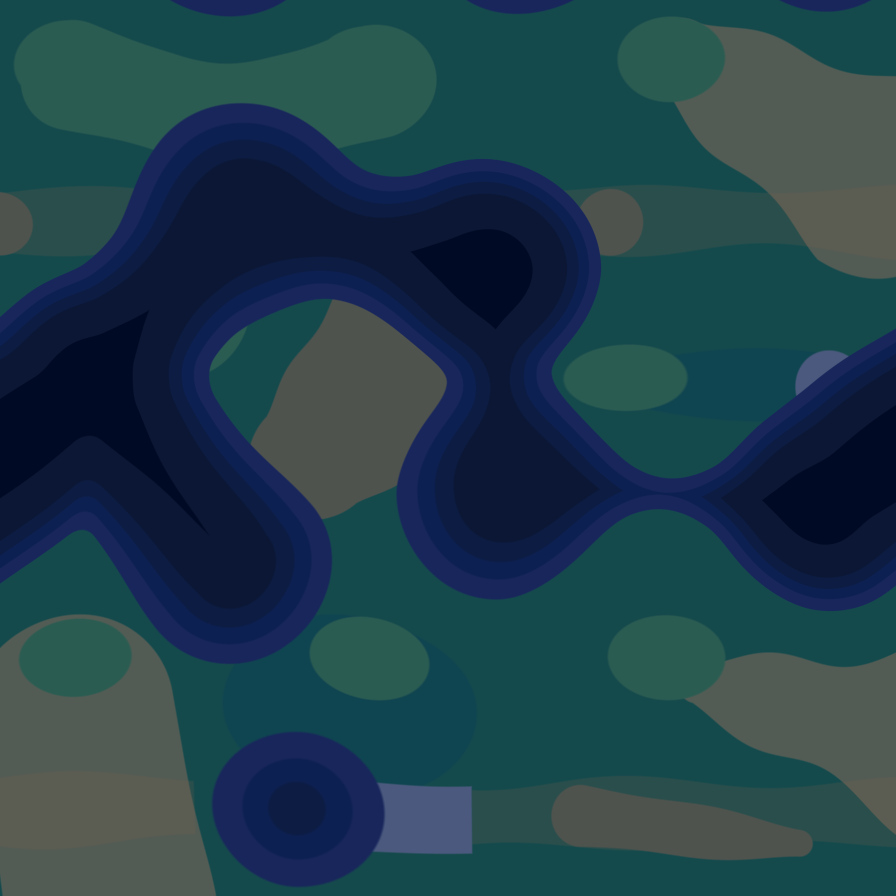
A three.js fragment shader for this background:

```glsl
// Flat layered map: stepped dark lakes over teal land with sand banks and green patches.
varying vec2 vUv;

const float EDGE = 0.0012;          // half width of the edge smoothing
const float WOBBLE = 0.014;         // strength of the coastline distortion
const float WOBBLE_SCALE = 6.0;
const float PITCH = 1.0 / 3.0;      // spacing of repeated patches
const vec2 RING_CENTER = vec2(0.35, 0.565);
const vec2 RING_RADII = vec2(0.25, 0.21);
const vec4 DEPTH_STEPS = vec4(0.020, 0.037, 0.056, 0.112);

const vec3 LAND = vec3(0.08, 0.29, 0.30);
const vec3 SHADE = vec3(0.06, 0.27, 0.315);
const vec3 SAND = vec3(0.32, 0.36, 0.33);
const vec3 CLAY = vec3(0.31, 0.325, 0.305);
const vec3 GREEN = vec3(0.17, 0.36, 0.32);
const vec3 HAZE = vec3(0.50, 0.37, 0.28);
const vec3 LAVENDER = vec3(0.29, 0.35, 0.49);
const vec3 SHORE = vec3(0.095, 0.148, 0.36);
const vec3 SHALLOW = vec3(0.05, 0.125, 0.32);
const vec3 MIDDLE = vec3(0.047, 0.11, 0.262);
const vec3 DEEP = vec3(0.047, 0.09, 0.208);
const vec3 ABYSS = vec3(0.0, 0.04, 0.14);

float hash(vec2 p) {
  return fract(sin(dot(p, vec2(127.1, 311.7))) * 43758.5453);
}

float noise(vec2 p) {
  vec2 i = floor(p), f = fract(p);
  f = f * f * (3.0 - 2.0 * f);
  return mix(mix(hash(i), hash(i + vec2(1, 0)), f.x),
             mix(hash(i + vec2(0, 1)), hash(i + vec2(1, 1)), f.x), f.y);
}

float smoothMax(float a, float b, float k) {
  float h = max(k - abs(a - b), 0.0) / k;
  return max(a, b) + 0.25 * h * h * k;
}

// All depths are positive inside a shape.
float ellipse(vec2 p, vec2 radii) {
  return (1.0 - length(p / radii)) * min(radii.x, radii.y);
}

// Band between two basins, each given as x, y, radius, steepness.
float channel(vec2 p, vec4 a, vec4 b, float waist) {
  vec2 ab = b.xy - a.xy;
  float h = clamp(dot(p - a.xy, ab) / dot(ab, ab), 0.0, 1.0);
  vec4 c = mix(a, b, h);
  float radius = mix(waist, c.z, 0.5 + 0.5 * cos(6.2832 * h));
  return (radius - length(p - c.xy)) * c.w;
}

vec4 ringBasin(float k) {
  float angle = radians(70.0 * k - 31.0);
  vec2 center = RING_CENTER + RING_RADII * vec2(cos(angle), sin(angle));
  return vec4(center, 0.115, mix(0.9, 1.5, mod(k, 2.0)));
}

float repeatX(float x, float start) {
  return mod(x - start + 0.5 * PITCH, PITCH) - 0.5 * PITCH;
}

float waterDepth(vec2 p) {
  vec4 east = vec4(0.92, 0.44, 0.115, 1.5);
  float depth = channel(p, ringBasin(0.0), east, 0.018);
  for (int i = 0; i < 4; i++) {
    float k = float(i);
    depth = smoothMax(depth, channel(p, ringBasin(k), ringBasin(k + 1.0), 0.058 + 0.015 * k), 0.03);
  }
  // The eastern lake continues across the left border.
  for (int i = 0; i < 2; i++) {
    vec4 west = ringBasin(3.0) + vec4(1, 0, 0, 0);
    depth = smoothMax(depth, channel(p + vec2(i, 0), east, west, 0.12), 0.03);
  }
  float pond = 0.68 * ellipse(p - vec2(0.332, 0.095), vec2(0.095, 0.082));
  float inlets = 0.115 - length(vec2(repeatX(p.x, 0.254), p.y - 1.10));
  return max(depth, max(pond, inlets));
}

float sandDepth(vec2 p) {
  float northEast = channel(p, vec4(0.76, 0.935, 0.04, 1), vec4(0.97, 0.81, 0.118, 1), 0.075);
  float southWest = channel(p, vec4(0.08, 0.20, 0.115, 1), vec4(0.12, -0.02, 0.12, 1), 0.115);
  float southEast = channel(p, vec4(0.78, 0.235, 0.02, 1), vec4(1.03, 0.18, 0.12, 1), 0.055);
  return max(northEast, max(southWest, southEast));
}

float clayDepth(vec2 p) {
  float island = channel(p, vec4(0.46, 0.60, 0.11, 1), vec4(0.35, 0.49, 0.07, 1), 0.09);
  float spit = channel(p, vec4(0.65, 0.09, 0.034, 1), vec4(0.89, 0.06, 0.015, 1), 0.03);
  float wrapped = mod(p.x + 0.35, 0.675) - 0.35;
  return max(max(island, spit), 0.038 - length(vec2(wrapped, p.y - 0.752)));
}

float greenDepth(vec2 p) {
  float row = mod(p.y - 0.264 + PITCH, 2.0 * PITCH) - PITCH;
  float patches = ellipse(vec2(repeatX(p.x, 0.081), row), vec2(0.064, 0.046));
  vec4 saddle = vec4(0.25, 0.865, 0.055, 1);
  float bridge = smoothMax(channel(p, vec4(0.085, 0.917, 0.06, 1), saddle, 0.056),
                           channel(p, saddle, vec4(0.42, 0.91, 0.068, 1), 0.06), 0.03);
  float islet = ellipse(p - vec2(0.695, 0.577), vec2(0.069, 0.037));
  float cove = 0.085 - length(p - vec2(0.2, 0.66));
  return max(max(patches, bridge), max(islet, cove));
}

vec3 paint(vec3 under, vec3 over, float depth) {
  return mix(under, over, smoothstep(-EDGE, EDGE, depth));
}

void main() {
  vec2 q = vUv * WOBBLE_SCALE;
  vec2 p = vUv + WOBBLE * (vec2(noise(q), noise(q + 37.0)) - 0.5);

  // Land and its patches
  vec3 color = paint(LAND, SHADE, max(ellipse(p - vec2(0.39, 0.21), vec2(0.14, 0.1)),
                                      ellipse(p - vec2(0.86, 0.57), vec2(0.2, 0.038))));
  color = paint(color, SAND, sandDepth(p));
  color = paint(color, GREEN, greenDepth(p));
  float stripY = abs(mod(p.y + 0.237, 0.66) - 0.33);
  float strip = min(0.035 + 0.006 * sin(20.0 * p.x) - stripY, abs(p.x - 0.37) - 0.153);
  color = paint(color, mix(color, HAZE, 0.2), strip);
  color = paint(color, CLAY, clayDepth(p));
  vec2 slab = vec2(0.055, 0.037) - abs(p - vec2(0.468, 0.09));
  color = paint(color, LAVENDER, max(min(slab.x, slab.y), 0.04 - length(p - vec2(0.925, 0.57))));

  // Water in steps of depth
  float depth = waterDepth(p);
  color = paint(color, SHORE, depth);
  color = paint(color, SHALLOW, depth - DEPTH_STEPS.x);
  color = paint(color, MIDDLE, depth - DEPTH_STEPS.y);
  color = paint(color, DEEP, depth - DEPTH_STEPS.z);
  color = paint(color, ABYSS, depth - DEPTH_STEPS.w);
  gl_FragColor = vec4(color, 1.0);
}
```
